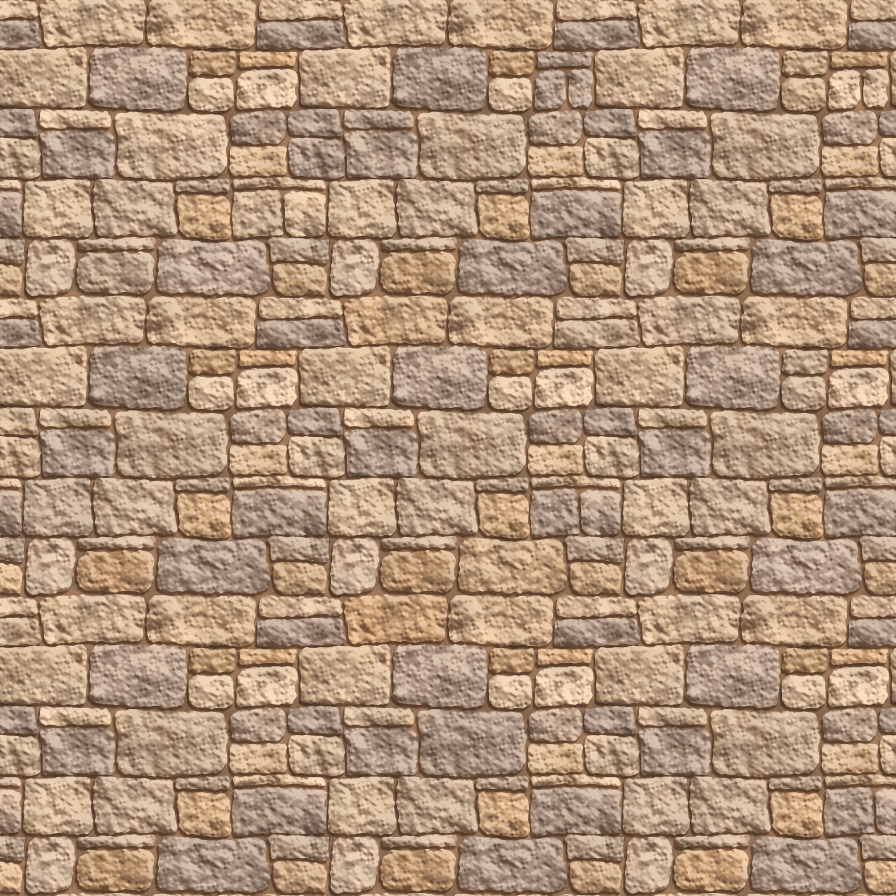
Give the GLSL for this texture, as a WebGL 2 fragment shader.

```glsl
#version 300 es
precision highp float;
uniform vec2 u_resolution;
out vec4 fragColor;

struct Stone { float edge; float tone; float seed; vec2 local; };

// Masonry bond of one repeat: course tops, upright joints, level cuts, tones
const float COURSE[6] = float[](0.0, 0.16, 0.37, 0.6, 0.805, 1.0);
const vec4 JOINTS[5] = vec4[](
  vec4(0.145, 0.49, 0.845, 1.145), vec4(0.0, 0.31, 0.635, 0.785),
  vec4(0.14, 0.385, 0.765, 0.96), vec4(0.08, 0.315, 0.59, 0.775),
  vec4(0.09, 0.26, 0.515, 0.895));
const vec4 CUTS[5] = vec4[](
  vec4(0.0, 0.0, 0.4, 0.0), vec4(0.0, 0.0, 0.4, 0.3),
  vec4(0.3, 0.0, 0.55, 0.4), vec4(0.0, 0.0, 0.22, 0.2),
  vec4(0.0, 0.24, 0.0, 0.45));
const vec4 TONES[5] = vec4[](
  vec4(0.6, 0.7, 0.1, 0.5), vec4(0.6, 0.12, 0.5, 0.45),
  vec4(0.1, 0.45, 0.75, 0.6), vec4(0.55, 0.35, 0.85, 0.1),
  vec4(0.3, 0.85, 0.1, 0.8));

float hash(vec2 p) {
  vec3 q = fract(p.xyx * 0.1031);
  q += dot(q, q.yzx + 33.33);
  return fract((q.x + q.y) * q.z);
}

// Value noise on unit cells, repeating after wrap cells
float noise(vec2 p, float wrap) {
  vec2 i = floor(p), f = fract(p);
  f = f * f * (3.0 - 2.0 * f);
  vec2 a = mod(i, wrap), b = mod(i + 1.0, wrap);
  return mix(mix(hash(a), hash(vec2(b.x, a.y)), f.x),
             mix(hash(vec2(a.x, b.y)), hash(b), f.x), f.y);
}

// Chipped rock: each octave is turned to hide the lattice
float roughness(vec2 p) {
  float sum = 0.0, amp = 0.4;
  p = mat2(0.8, 0.6, -0.6, 0.8) * p * 12.0;
  for (int i = 0; i < 4; i++) {
    sum += amp * noise(p, 512.0);
    amp *= 0.63;
    p = mat2(1.6, 1.2, -1.2, 1.6) * p + 7.3;
  }
  return sum;
}

Stone findStone(vec2 p) {
  // Bend the joints so that no course runs straight
  vec2 q = p + vec2(0.025, 0.035) * (vec2(noise(p * 6.0, 6.0), noise(p * 5.0 + 2.4, 5.0)) - 0.5);
  q += 0.006 * (vec2(noise(p * 30.0, 30.0), noise(p * 30.0 + 9.5, 30.0)) - 0.5);

  float y = fract(q.y);
  int row = 0;
  for (int i = 1; i < 5; i++) row += int(y > COURSE[i]);
  vec4 j = JOINTS[row];
  vec2 tile = floor(vec2(q.x - j.x, q.y));
  float x = j.x + fract(q.x - j.x);
  int col = int(x > j.y) + int(x > j.z) + int(x > j.w);
  vec2 lo = vec2(j[col], COURSE[row]);
  vec2 hi = vec2(col == 3 ? j.x + 1.0 : j[min(col + 1, 3)], COURSE[row + 1]);

  // Level cut, then an upright cut in some repeats only
  float cell = float(row * 4 + col);
  float change = hash(tile * 7.3 + cell * 1.7 + 5.0);
  float cut = mix(lo.y, hi.y, CUTS[row][col]);
  bool upper = y < cut;
  if (upper) hi.y = cut; else lo.y = cut;
  float middle = mix(lo.x, hi.x, 0.54);
  bool cutUpright = col == 3 && !upper && change > 0.6 && hi.x - lo.x > 0.2;
  bool rightHalf = cutUpright && x > middle;
  if (rightHalf) lo.x = middle; else if (cutUpright) hi.x = middle;

  // Rounded block inside its joints, with a chipped outline
  float seed = hash(vec2(cell + 3.0, float(upper) + 2.0 * float(rightHalf)));
  vec2 halfSize = 0.5 * (hi - lo) - mix(0.004, 0.007, seed);
  float radius = min(mix(0.01, 0.04, seed), 0.6 * min(halfSize.x, halfSize.y));
  vec2 d = abs(vec2(x, y) - 0.5 * (lo + hi)) - halfSize + radius;
  float edge = length(max(d, 0.0)) + min(max(d.x, d.y), 0.0) - radius;
  edge += 0.008 * (noise(p * 64.0, 64.0) - 0.5);

  float tone = fract(TONES[row][col] + 0.45 * float(upper));
  if (change > 0.87) tone = fract(change * 37.0);
  return Stone(edge, tone, fract(seed + 0.3 * change), p - tile);
}

float height(vec2 p) {
  Stone stone = findStone(p);
  float body = smoothstep(0.004, -0.018, stone.edge);
  return 0.0045 * body + 0.046 * roughness(stone.local);
}

void main() {
  vec2 p = gl_FragCoord.xy / u_resolution * 3.0;
  p.y = 3.0 - p.y;
  p.x -= 0.0115 * sin(2.0944 * (p.x - 0.5)); // slightly uneven repeat widths
  float pixel = 3.0 / u_resolution.y;
  vec2 toLight = vec2(0.5, -0.87);
  Stone stone = findStone(p);
  float lit = clamp((height(p) - height(p + toLight * 0.006)) / 0.006, -0.6, 0.6);
  float grain = roughness(stone.local + 4.3) - 0.45;

  // Mauve grey through tan to ochre
  vec3 face = mix(vec3(0.65, 0.56, 0.50), vec3(0.77, 0.66, 0.55), smoothstep(0.0, 0.55, stone.tone));
  face = mix(face, vec3(0.75, 0.60, 0.45), smoothstep(0.55, 0.95, stone.tone));
  face *= 0.97 + 0.1 * stone.seed + 0.4 * grain;
  face = mix(face, vec3(0.72, 0.53, 0.36), 0.3 * smoothstep(0.55, 0.9, noise(stone.local * 9.0, 64.0)) * stone.tone);

  // Shade falls warm and brown, light falls pale
  face *= pow(vec3(clamp(1.0 + 0.8 * lit, 0.5, 1.2)), vec3(0.85, 1.0, 1.1));
  face = mix(face, vec3(0.89, 0.81, 0.72), 0.5 * smoothstep(0.12, 0.5, lit));

  // Sandy mortar, shaded by the stone on the lit side
  float shadow = smoothstep(0.006, -0.004, findStone(p + toLight * 0.012).edge);
  vec3 mortar = mix(vec3(0.58, 0.44, 0.33), vec3(0.36, 0.25, 0.17), shadow) * (1.0 + 0.6 * grain);

  float cover = smoothstep(0.7 * pixel, -0.7 * pixel, stone.edge);
  fragColor = vec4(mix(mortar, face, cover), 1.0);
}
```
